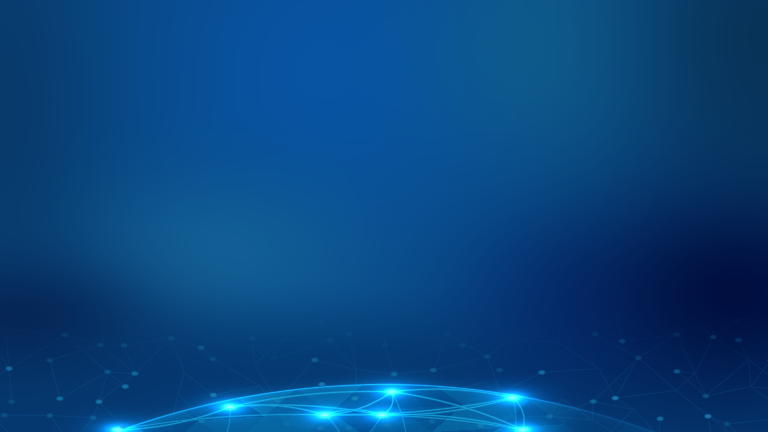
Reproduce this background procedurally as a Shadertoy shader.

```glsl
// Deep blue blurred backdrop with a glowing network dome and drifting nodes along the bottom.

const vec3 NODE_TEAL = vec3(0.10, 0.55, 0.75);
const vec3 LINE_CYAN = vec3(0.10, 0.72, 0.92);
const vec3 GLOW_BLUE = vec3(0.00, 0.62, 1.00);
const vec2 CELL = vec2(0.088, 0.062);
const int HUBS = 7;

float hash(vec2 p) {
    return fract(sin(dot(p, vec2(127.1, 311.7))) * 43758.5453);
}

// Soft elliptical spot
float spot(vec2 p, vec2 center, vec2 radius) {
    vec2 d = (p - center) / radius;
    return exp(-dot(d, d));
}

// Distance to a segment bent sideways by a parabola
float bentLine(vec2 p, vec2 a, vec2 b, float bow) {
    vec2 dir = b - a;
    float len = max(length(dir), 1e-4);
    dir /= len;
    vec2 q = p - a;
    float along = dot(q, dir);
    float t = clamp(along / len, 0.0, 1.0);
    float side = dot(q, vec2(-dir.y, dir.x)) - bow * 4.0 * t * (1.0 - t);
    return length(vec2(along - t * len, side));
}

float stroke(float dist, float width, float px) {
    return 1.0 - smoothstep(width - px, width + px, dist);
}

vec3 backdrop(vec2 uv) {
    vec3 c = vec3(0.03, 0.28, 0.50);
    c = mix(c, vec3(0.03, 0.325, 0.64), spot(uv, vec2(0.44, 0.84), vec2(0.28, 0.45)));
    c = mix(c, vec3(0.06, 0.37, 0.55), 0.8 * spot(uv, vec2(0.71, 0.90), vec2(0.16, 0.30)));
    c = mix(c, vec3(0.075, 0.38, 0.59), 0.9 * spot(uv, vec2(0.27, 0.41), vec2(0.20, 0.18)));
    c = mix(c, vec3(0.015, 0.21, 0.43), 0.85 * smoothstep(0.36, 0.12, uv.y));
    // Darker edges
    c = mix(c, vec3(0.03, 0.22, 0.41), 0.9 * spot(uv, vec2(0.0, 0.75), vec2(0.13, 0.60)));
    c = mix(c, vec3(0.02, 0.14, 0.33), 0.9 * spot(uv, vec2(0.02, 0.27), vec2(0.17, 0.13)));
    c = mix(c, vec3(0.03, 0.19, 0.33), 0.9 * spot(uv, vec2(1.0, 0.92), vec2(0.17, 0.45)));
    c = mix(c, vec3(0.02, 0.17, 0.45), 0.7 * spot(uv, vec2(0.74, 0.30), vec2(0.14, 0.19)));
    return mix(c, vec3(0.0, 0.055, 0.25), spot(uv, vec2(0.96, 0.32), vec2(0.20, 0.24)));
}

vec2 nodePosition(vec2 id) {
    vec2 jitter = vec2(hash(id), hash(id + 17.3));
    return (id + 0.12 + 0.76 * jitter) * CELL;
}

// Scattered dots (x) and the faint threads between them (y)
vec2 network(vec2 p, float px) {
    vec2 base = floor(p / CELL);
    float dots = 0.0, threads = 0.0;
    for (int j = -1; j <= 1; j++)
    for (int i = -1; i <= 1; i++) {
        vec2 id = base + vec2(i, j);
        vec2 node = nodePosition(id);
        float shade = step(0.28, hash(id + 5.7)) * mix(0.3, 1.0, hash(id + 9.1));
        float dist = length((p - node) * vec2(1.0, 1.55));
        dots = max(dots, shade * stroke(dist, 0.0075, 1.5 * px));
        for (int k = 0; k < 4; k++) {
            vec2 next = k < 3 ? vec2(1, k - 1) : vec2(0, 1);
            float keep = step(0.6, hash(id + 3.1 * float(k)));
            float d = bentLine(p, node, nodePosition(id + next), 0.0);
            threads = max(threads, keep * stroke(d, 0.0008, px));
        }
    }
    return vec2(dots, threads);
}

// Three hubs on the upper arc, four on the lower one
vec2 hub(int i) {
    float u = float(i), bend = u * (u - 1.0);
    float v = float(i - 3), a = v * 1.0472;
    vec2 upper = vec2(0.532 + 0.375 * u - 0.0475 * bend, 0.058 + 0.035 * u - 0.0243 * bend);
    vec2 lower = vec2(0.273 + 0.3125 * v + 0.088 * sin(a) + 0.104 * sin(2.0 * a), 0.005 + 0.04 * sin(a));
    return i < 3 ? upper : lower;
}

// Random tint per triangle of a sheared grid
float facets(vec2 p) {
    vec2 q = vec2(p.x * 6.0 + p.y * 9.0, p.y * 17.0 - p.x);
    vec2 f = fract(q);
    return hash(floor(q) + 0.37 * step(f.x, f.y));
}

vec3 addDome(vec3 c, vec2 p, float px) {
    float dist = length(p - vec2(0.89, -1.70)) - 1.81;
    float inside = smoothstep(px, -px, dist);
    float fade = 1.0 - 0.75 * smoothstep(1.10, 1.42, p.x);
    vec3 body = mix(vec3(0.01, 0.29, 0.54), vec3(0.03, 0.47, 0.70), facets(p));
    c = mix(c, body, 0.8 * inside * fade);
    c += LINE_CYAN * fade * (0.45 * stroke(abs(dist), 0.0012, px) + 0.12 * exp(-abs(dist) * 90.0));
    float web = 0.0;
    vec3 light = vec3(0.0);
    for (int i = 0; i < HUBS; i++) {
        vec2 a = hub(i);
        for (int j = i + 1; j < HUBS; j++) {
            vec2 b = hub(j);
            float near = 1.0 - smoothstep(0.40, 0.65, length(b - a));
            web = max(web, near * stroke(bentLine(p, a, b, 0.012), 0.0015, px));
        }
        vec2 rim = vec2(a.x + 0.35 * (hash(a) - 0.5), -0.05);
        web = max(web, 0.6 * stroke(bentLine(p, a, rim, 0.01), 0.0012, px));
        light += GLOW_BLUE * (0.8 * spot(p, a, vec2(0.032, 0.014)) + 0.25 * spot(p, a, vec2(0.075, 0.032)));
        light += vec3(0.5, 0.4, 0.2) * spot(p, a, vec2(0.013, 0.006));
    }
    return mix(c, LINE_CYAN, 0.75 * web * inside * fade) + light;
}

void mainImage(out vec4 fragColor, in vec2 fragCoord) {
    vec2 uv = fragCoord / iResolution.xy;
    vec2 p = fragCoord / iResolution.y;
    float px = 1.0 / iResolution.y;
    vec3 color = addDome(backdrop(uv), p, px);
    vec2 net = network(p, px);
    float rise = smoothstep(0.29, 0.10, p.y);
    color = mix(color, NODE_TEAL, rise * max(0.75 * net.x, 0.16 * net.y));
    fragColor = vec4(clamp(color, 0.0, 1.0), 1.0);
}
```
